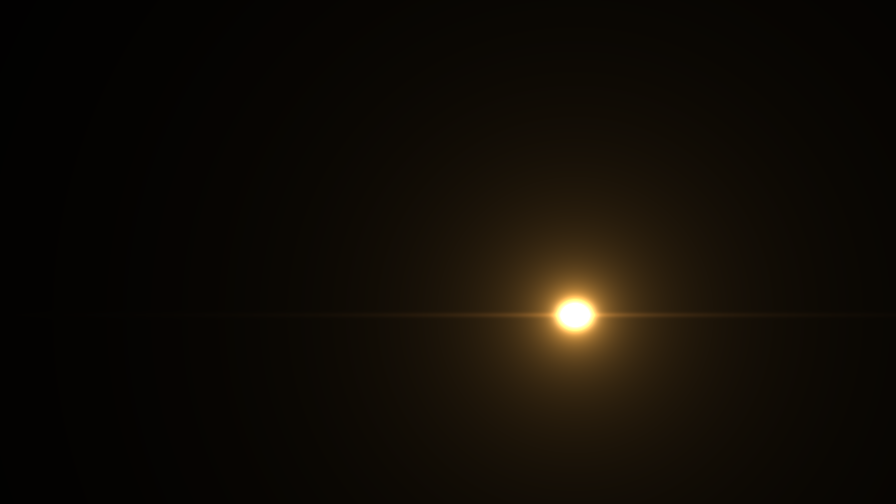
Reproduce this background procedurally as a WebGL 1 fragment shader.

```glsl
precision highp float;
// A small amber light on black, with a wide soft halo and a thin horizontal flare.

uniform vec2 u_resolution;

// Halo brightness: inverse falloff that reaches black at a finite radius
float halo(float radius) {
  return max(0.035 / max(radius, 0.012) - 0.02, 0.0);
}

// White-hot centre, slightly wider than tall
float core(vec2 p) {
  vec2 q = p / vec2(0.026, 0.020);
  return 2.4 * exp(-dot(q, q));
}

// Thin streak that fades away from the light on both sides
float streak(vec2 p) {
  float across = p.y / 0.005;
  return 0.19 * exp(-4.0 * abs(p.x)) * exp(-across * across);
}

void main() {
  // Position relative to the light, in canvas heights
  vec2 uv = gl_FragCoord.xy / u_resolution;
  vec2 p = (uv - vec2(0.642, 0.375)) * vec2(u_resolution.x / u_resolution.y, 1.0);

  vec3 color = vec3(1.0, 0.71, 0.31) * halo(length(p));
  color += vec3(1.0, 0.60, 0.25) * streak(p);
  color += vec3(1.0, 0.95, 0.85) * core(p);

  gl_FragColor = vec4(min(color, 1.0), 1.0);
}
```
